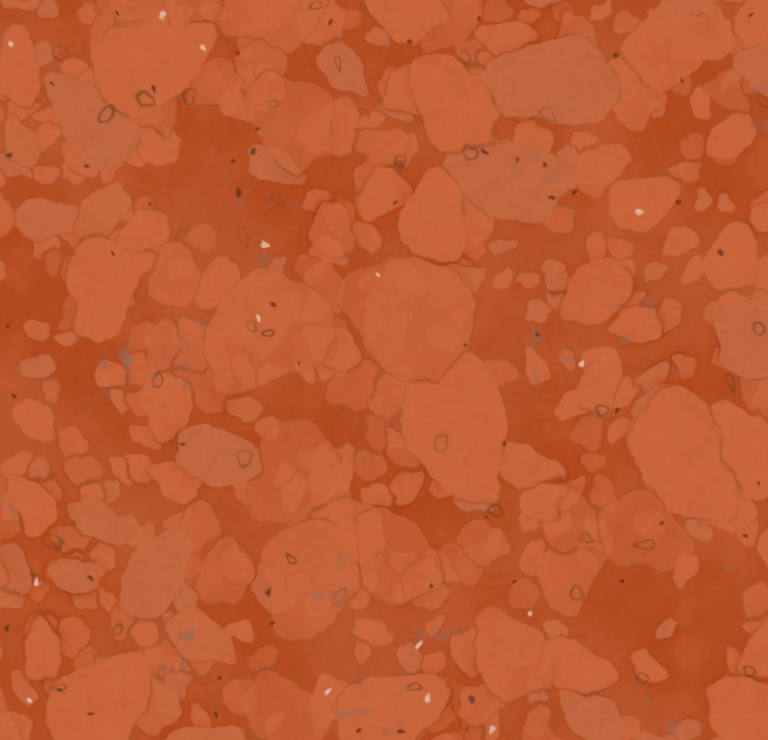
A WebGL 2 fragment shader for this texture:

```glsl
#version 300 es
precision highp float;
// Polished red-orange breccia: pale rounded clasts in a deep rust matrix, with thin rims and mineral specks.

uniform vec2 u_resolution;
out vec4 fragColor;

vec3 hash3(vec2 cell, float seed) {
    uvec3 v = uvec3(ivec3(vec3(cell, seed))) * 1664525u + 1013904223u;
    v.x += v.y * v.z; v.y += v.z * v.x; v.z += v.x * v.y;
    v ^= v >> 16u;
    v.x += v.y * v.z; v.y += v.z * v.x; v.z += v.x * v.y;
    return vec3(v >> 8u) / 16777216.0;
}

float cornerSlope(vec2 cell, vec2 offset) {
    return dot(hash3(cell, 7.0).xy * 2.0 - 1.0, offset);
}

// Gradient noise, roughly -0.6 to 0.6
float noise(vec2 p) {
    vec2 i = floor(p), f = fract(p);
    vec2 w = f * f * f * (f * (f * 6.0 - 15.0) + 10.0);
    vec2 e = vec2(1, 0);
    return mix(mix(cornerSlope(i, f), cornerSlope(i + e, f - e), w.x),
               mix(cornerSlope(i + e.yx, f - e.yx), cornerSlope(i + 1.0, f - 1.0), w.x), w.y);
}

float fbm(vec2 p) {
    float sum = 0.0, amp = 1.0;
    for (int i = 0; i < 4; i++) {
        sum += amp * noise(p);
        p = mat2(1.6, 1.2, -1.2, 1.6) * p + 17.3;
        amp *= 0.5;
    }
    return sum;
}

// Scattered lumpy ellipses: x = signed distance, y = random tone of the nearest one
vec2 grains(vec2 p, float scale, float size, float cover, float seed) {
    vec2 g = p * scale, home = floor(g);
    float nearest = 1.0, second = 1.0, tone = 0.0;
    for (int y = -1; y <= 1; y++)
    for (int x = -1; x <= 1; x++) {
        vec2 cell = home + vec2(x, y);
        vec3 place = hash3(cell, seed), form = hash3(cell, seed + 50.0);
        vec2 center = cell + 0.15 + 0.7 * place.xy;
        if (place.z > cover * (1.0 + 1.1 * noise(center / scale * 3.5 + 9.0))) continue;
        float turn = 6.283 * form.x;
        vec2 q = mat2(cos(turn), -sin(turn), sin(turn), cos(turn)) * (g - center);
        q *= vec2(0.82, 1.0 + 0.4 * form.y);
        float angle = atan(q.y, q.x);
        float lump = 1.0 + 0.09 * sin(3.0 * angle + 20.0 * form.z) + 0.05 * sin(5.0 * angle + 40.0 * form.y);
        float d = (length(q) - size * (0.72 + 0.5 * form.z) * lump) / scale;
        if (d < nearest) { second = nearest; nearest = d; tone = form.y; }
        else second = min(second, d);
    }
    return vec2(max(nearest, 0.5 * (nearest - second) + 0.0012), tone);
}

void main() {
    vec2 p = gl_FragCoord.xy / u_resolution.y;
    float soft = max(0.002, 1.0 / u_resolution.y);
    vec2 warped = p + 0.013 * vec2(noise(p * 21.0), noise(p * 21.0 + 40.0))
                    + 0.005 * vec2(noise(p * 65.0 + 5.0), noise(p * 65.0 + 80.0));

    // Cloudy matrix
    float cloud = fbm(p * 4.0 + 3.0);
    vec3 color = mix(vec3(0.70, 0.285, 0.115), vec3(0.72, 0.335, 0.175), smoothstep(-0.4, 0.4, cloud));
    color = mix(color, vec3(0.75, 0.345, 0.185), 0.7 * smoothstep(0.0, 0.5, fbm(p * 9.0 + 60.0)));

    // Clasts, from small to large, with stained halos and broken rims
    float stain = smoothstep(-0.05, 0.4, noise(p * 6.0 + 31.0));
    float broken = smoothstep(-0.25, 0.3, noise(p * 24.0 + 11.0));
    for (int i = 0; i < 3; i++) {
        float scale = 23.0 / exp2(float(i) * 0.95);
        vec2 grain = grains(warped, scale, 0.43, 0.56 + 0.04 * float(i), float(i) + 1.0);
        float fill = 1.0 - smoothstep(-soft, soft, grain.x);
        float fade = mix(0.6, 1.0, smoothstep(0.0, 0.45, grain.y + 0.5 * cloud));
        vec3 body = mix(vec3(0.785, 0.392, 0.23), vec3(0.755, 0.398, 0.25), smoothstep(0.65, 1.0, grain.y));
        color = mix(color, vec3(0.70, 0.265, 0.09), 0.6 * stain * exp(-max(grain.x, 0.0) / 0.009) * (1.0 - fill));
        color = mix(color, body, fill * fade);
        float rim = exp(-pow(grain.x / soft, 2.0));
        color = mix(color, mix(vec3(0.60, 0.31, 0.19), vec3(0.53, 0.19, 0.07), stain), 0.5 * rim * broken);
    }

    // Lilac-grey mineral dust
    float dustZone = smoothstep(0.0, 0.5, fbm(p * 5.0 + 77.0));
    float dust = smoothstep(0.12, 0.6, fbm(p * 38.0 + 20.0));
    color = mix(color, vec3(0.60, 0.39, 0.34), 0.75 * dustZone * dust);

    // Tiny olive rings and dark pits
    float ring = grains(warped, 17.0, 0.13, 0.14, 21.0).x;
    color = mix(color, vec3(0.42, 0.25, 0.14), 0.6 * exp(-pow(ring / soft, 2.0)) * (0.4 + 0.6 * broken));
    float pit = grains(warped, 21.0, 0.065, 0.11, 31.0).x;
    color = mix(color, vec3(0.36, 0.17, 0.12), 0.7 * (1.0 - smoothstep(-soft, soft, pit)));

    // Rare pale chips
    float chip = grains(warped, 13.0, 0.055, 0.08, 41.0).x;
    color = mix(color, vec3(0.90, 0.74, 0.66), 0.85 * (1.0 - smoothstep(-soft, soft, chip)));

    // Fine surface grain
    color += 0.016 * noise(p * 110.0) + 0.014 * noise(p * 30.0 + 8.0);
    fragColor = vec4(color, 1.0);
}
```
